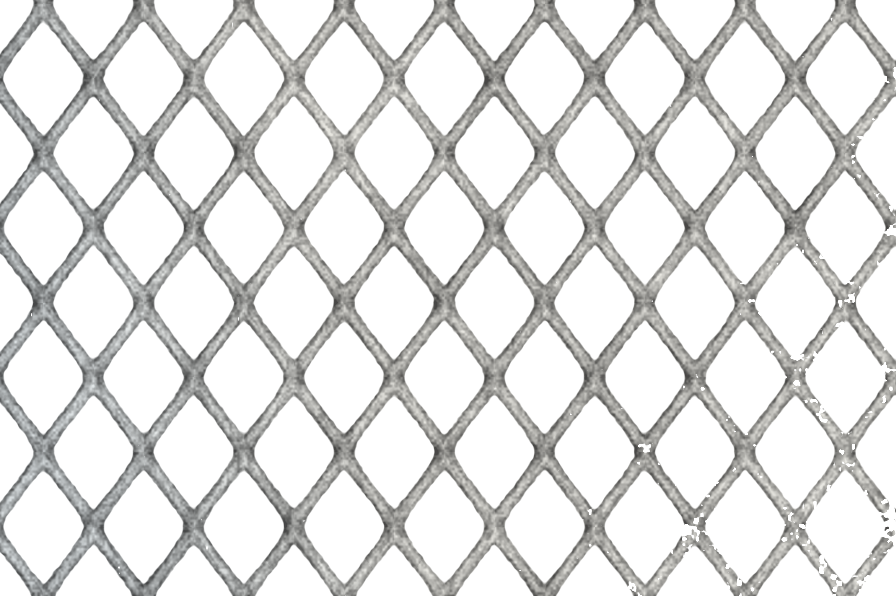
This pattern is drawn by a WebGL 1 fragment shader. Its source:

```glsl
precision highp float;
uniform vec2 u_resolution;

// Lengths are in canvas heights.
const vec2 CELL = vec2(0.1682, 0.2508);
const vec2 FIRST_OPENING = vec2(0.1569, 0.743);
const vec2 OPENING_HALF = vec2(0.0667, 0.0990);
const float SIDE_ROUNDING = 0.2;
const float TIP_ROUNDING = 0.05;
const float STRAND_HALF = 0.011;
const float EDGE_ROUGHNESS = 0.0022;
const float METAL_TONE = 0.67;
const float GRAIN = 0.24;
const float STREAKS = 0.14;
const vec3 COOL_TINT = vec3(0.975, 1.0, 1.01);
const vec3 WARM_TINT = vec3(1.005, 1.0, 0.975);

float hash(vec2 p) {
  vec3 q = fract(p.xyx * vec3(0.1031, 0.1030, 0.0973));
  q += dot(q, q.yzx + 33.33);
  return fract((q.x + q.y) * q.z);
}

float noise(vec2 p) {
  vec2 i = floor(p);
  vec2 f = fract(p);
  f = f * f * (3.0 - 2.0 * f);
  float low = mix(hash(i), hash(i + vec2(1.0, 0.0)), f.x);
  float high = mix(hash(i + vec2(0.0, 1.0)), hash(i + 1.0), f.x);
  return mix(low, high, f.y);
}

// Nearest point of a staggered lattice: offset in xy, lattice position in zw.
vec4 nearestStaggered(vec2 q) {
  vec2 a = floor(q + 0.5);
  vec2 b = floor(q) + 0.5;
  vec2 da = abs(q - a);
  vec2 db = abs(q - b);
  vec2 c = da.x + da.y < db.x + db.y ? a : b;
  return vec4(q - c, c);
}

// Approximate distance to a diamond with rounded sides and pointed tips.
float openingDistance(vec2 offset) {
  vec2 s = offset / OPENING_HALF;
  float slope = 1.0 + 2.0 * SIDE_ROUNDING;
  float curve = sqrt(slope * s.y * s.y + SIDE_ROUNDING * SIDE_ROUNDING);
  float across = sqrt(s.x * s.x + TIP_ROUNDING * TIP_ROUNDING);
  vec2 gradient = vec2(1.0, slope * s.y / curve) / OPENING_HALF;
  return (across + curve - 1.0 - SIDE_ROUNDING) / length(gradient);
}

float bump(float x, float width) {
  return exp(-x * x / (width * width));
}

// Flaked coating, concentrated around joints toward the lower right.
float chips(vec2 p, vec2 joint, vec2 jointId) {
  float corner = smoothstep(0.95, 1.6, p.x + 0.6 * (0.4 - p.y));
  float nearJoint = exp(-dot(joint, joint) / 0.0009);
  float worn = step(0.35, hash(jointId * 2.0 + 71.0));
  float wear = corner * (0.22 + 0.42 * nearJoint * worn);
  float flakes = 0.7 * noise(p * 95.0 + 13.0) + 0.3 * noise(p * 210.0);
  return smoothstep(0.0, 0.06, flakes - 0.91 + wear);
}

void main() {
  vec2 p = gl_FragCoord.xy / u_resolution.y;
  float pixel = 1.0 / u_resolution.y;
  vec2 q = (p - FIRST_OPENING) / CELL;

  // Mesh outline
  vec2 opening = nearestStaggered(q).xy * CELL;
  vec4 node = nearestStaggered(q - vec2(0.5, 0.0));
  vec2 joint = node.xy * CELL;
  float d = openingDistance(opening);
  d += EDGE_ROUGHNESS * (noise(p * 120.0) - 0.5);
  float metal = smoothstep(-0.9 * pixel, 0.9 * pixel, d);

  // Rounded strands with darker left faces
  float ridge = smoothstep(0.1, 1.0, d / STRAND_HALF);
  float leftFace = smoothstep(-0.01, 0.01, opening.x);
  float tone = METAL_TONE + 0.08 * ridge;
  tone -= (0.10 + 0.09 * leftFace) * bump(d - 0.0025, 0.0032);

  // Dark flanks and a pale core at each joint
  float jointHash = hash(node.zw * 2.0 + 40.0);
  float balance = (jointHash - 0.5) * sign(joint.x);
  float flank = bump(abs(joint.x) - 0.010, 0.007) * bump(joint.y, 0.024);
  tone -= flank * (0.20 + 0.14 * balance);
  tone -= 0.06 * bump(joint.x, 0.012) * bump(joint.y - 0.008, 0.016);
  tone += 0.08 * bump(joint.x, 0.006) * bump(joint.y + 0.020, 0.010);

  // Grain, streaks along the strands and uneven galvanizing
  float lean = sign(opening.x * opening.y);
  vec2 along = normalize(vec2(CELL.x, -lean * CELL.y));
  vec2 strand = vec2(dot(p, along), dot(p, vec2(-along.y, along.x)));
  tone += GRAIN * (noise(p * 230.0) - 0.5);
  tone += STREAKS * (noise(strand * vec2(35.0, 260.0)) - 0.5);
  tone += 0.08 * (noise(p * 9.0) - 0.5) + 0.05 * (jointHash - 0.5);
  float rightward = smoothstep(0.1, 0.8, p.x + 0.3 * p.y);
  tone -= 0.04 * (1.0 - rightward);

  vec3 steel = clamp(tone, 0.28, 0.9) * mix(COOL_TINT, WARM_TINT, rightward);
  metal *= 1.0 - chips(p, joint, node.zw);
  gl_FragColor = vec4(mix(vec3(1.0), steel, metal), 1.0);
}
```
